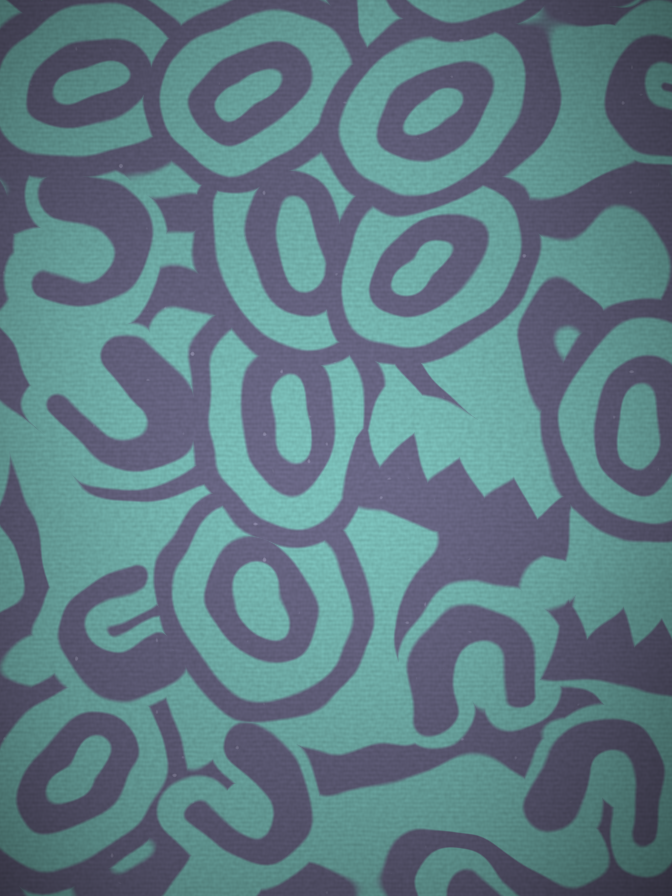
Write a WebGL 1 fragment shader that draws this pattern.

```glsl
precision highp float;
// Hand-printed cotton: purple eyes, hooks, combs and winding strokes on teal.
uniform vec2 u_resolution;

vec2 hash2(vec2 cell) {
  vec3 h = fract(cell.xyx * vec3(0.1031, 0.1030, 0.0973));
  h += dot(h, h.yzx + 33.33);
  return fract((h.xx + h.yz) * h.zy);
}

float gradientCorner(vec2 cell, vec2 offset) {
  float angle = 6.2832 * hash2(cell + 71.0).x;
  return dot(vec2(cos(angle), sin(angle)), offset);
}

float gradientNoise(vec2 p) {
  vec2 i = floor(p), f = fract(p), e = vec2(1.0, 0.0);
  vec2 w = f * f * f * (f * (f * 6.0 - 15.0) + 10.0);
  return mix(mix(gradientCorner(i, f), gradientCorner(i + e, f - e), w.x),
             mix(gradientCorner(i + e.yx, f - e.yx), gradientCorner(i + 1.0, f - 1.0), w.x), w.y);
}

vec2 rotate(vec2 p, float a) {
  float c = cos(a), s = sin(a);
  return vec2(c * p.x + s * p.y, c * p.y - s * p.x);
}

float ellipseDistance(vec2 p, vec2 radii) {
  float k = length(p / radii);
  return k * (k - 1.0) / max(length(p / (radii * radii)), 0.001);
}

// Distance to the centre line of a U
float hookDistance(vec2 p, float radius, float arm) {
  return p.y < 0.0 ? abs(length(p) - radius)
                   : length(vec2(abs(p.x) - radius, max(p.y - arm, 0.0)));
}

// Ink fields are signed distances, positive inside the purple
float addEye(float ink, vec2 p, vec2 radii) {
  float edge = ellipseDistance(p, radii);
  ink = min(max(ink, 0.03 - edge), edge);
  ink = max(ink, -edge - 0.05);
  return min(ink, edge + 0.092);
}

float addHook(float ink, vec2 p) {
  float line = hookDistance(p, 0.062, 0.065);
  return max(min(ink, line - 0.055), 0.026 + 0.13 * p.x - line);
}

float addComb(float ink, vec2 p) {
  float box = max(abs(p.x) - 0.15, abs(p.y) - 0.075);
  float teeth = 0.75 * (abs(fract(p.x / 0.078) - 0.5) * 0.1 - 0.035 - p.y);
  return max(min(ink, box), min(teeth, 0.02 - box));
}

float inkField(vec2 p) {
  // Wobble of the hand-cut outlines
  p += 0.035 * vec2(gradientNoise(p * 3.5), gradientNoise(p * 3.5 + 19.0));
  p += 0.013 * vec2(gradientNoise(p * 13.0 + 5.0), gradientNoise(p * 13.0 + 43.0));

  // Winding strokes between the motifs
  float ink = (0.13 - abs(gradientNoise(p * 5.0 + 8.0))) / 5.0;

  // One motif per jittered cell
  const float size = 0.27;
  vec2 home = floor(p / size);
  for (int y = -1; y <= 1; y++) {
    for (int x = -1; x <= 1; x++) {
      vec2 cell = home + vec2(float(x), float(y));
      vec2 place = hash2(cell + 11.0), kind = hash2(cell + 37.0);
      vec2 q = p - size * (cell + 0.5 + 0.36 * (place - 0.5));
      if (kind.x < 0.46) {
        ink = addEye(ink, rotate(q, 0.3 + 1.5 * kind.y), vec2(0.15, 0.118) + 0.02 * (place.yx - 0.5));
      } else if (kind.x < 0.72) {
        ink = addHook(ink, rotate(q, 6.2832 * kind.y));
      } else if (kind.x < 0.86) {
        ink = addComb(ink, rotate(q, 0.9 * (kind.y - 0.5)));
      }
    }
  }
  return ink;
}

void main() {
  vec2 uv = gl_FragCoord.xy / u_resolution;
  vec2 p = gl_FragCoord.xy / u_resolution.x;

  vec3 teal = vec2(0.465, 0.0).xxx * vec3(1.0, 1.56, 1.51);
  vec3 purple = vec3(0.405, 0.395, 0.51);
  float soft = max(0.0032, 0.8 / u_resolution.x);
  float print = smoothstep(-soft, soft, inkField(p));
  vec3 color = mix(teal, purple, print);

  // Woven threads and sparse pale lint
  float weave = 0.06 * gradientNoise(p * vec2(95.0, 190.0))
              + 0.05 * gradientNoise(p * vec2(230.0, 150.0) + 31.0)
              + 0.018 * sin(p.y * 900.0 + 2.0 * gradientNoise(p * 20.0));
  color *= 1.0 + weave;
  color += 0.14 * smoothstep(0.5, 0.68, gradientNoise(p * 75.0 + 13.0)) * print;

  // Light falling off towards the corners
  vec2 fromLight = uv - vec2(0.47, 0.53);
  float light = 1.0 - 0.95 * dot(fromLight, fromLight) + 0.06 * gradientNoise(p * 2.5 + 3.0);
  gl_FragColor = vec4(color * light, 1.0);
}
```
